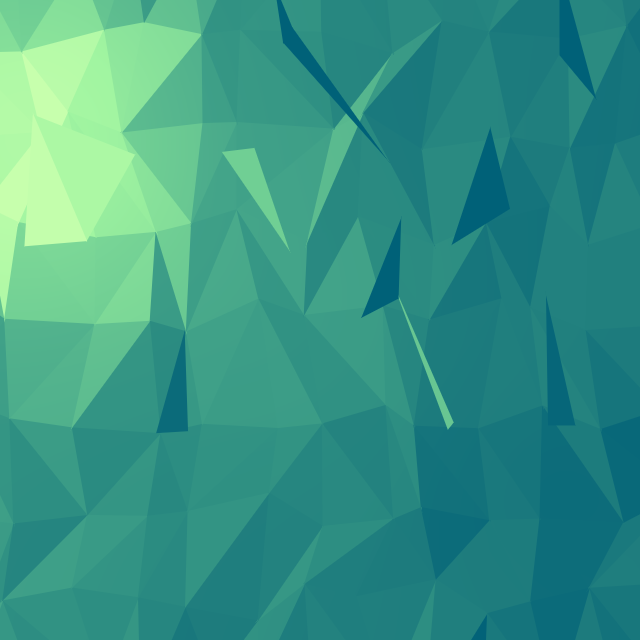
Write a Shadertoy shader that draws this background.

```glsl
const vec2 CELL = vec2(0.0911, 0.1463);      // mean facet size
const vec2 MESH_ORIGIN = vec2(0.039, 0.0625);
const vec2 JITTER = vec2(0.76, 0.46);        // vertex scatter, in cells
const float RELIEF = 0.05;                   // height of the folds
const float CONTRAST = 1.9;                  // strength of facet shading
const float FACET_BLEND = 0.15;              // soft gradient inside a facet
const vec2 LIGHT_DIR = vec2(-0.88, 0.47);
const vec2 GLOW_POS = vec2(0.06, 0.78);
const vec2 GLOW_SIZE = vec2(0.28, 0.29);
const float GLOW_GAIN = 3.6;
const vec2 RIDGE_POS = vec2(0.5, 0.5);
const vec2 HOLLOW_POS = vec2(0.82, 0.24);

const vec3 PALETTE[7] = vec3[7](
    vec3(0.00, 0.38, 0.47), vec3(0.11, 0.48, 0.49), vec3(0.18, 0.56, 0.51),
    vec3(0.27, 0.65, 0.54), vec3(0.44, 0.81, 0.58), vec3(0.63, 0.96, 0.63),
    vec3(0.78, 1.00, 0.68));

float hash(vec2 q) {
    return fract(sin(dot(q, vec2(127.1, 311.7))) * 43758.5453);
}

float cross2(vec2 a, vec2 b) { return a.x * b.y - a.y * b.x; }

// Tone 0 is deep teal, tone 6 is pale lime
vec3 ramp(float tone) {
    tone = clamp(tone, 0.0, 5.999);
    int i = int(tone);
    return mix(PALETTE[i], PALETTE[i + 1], fract(tone));
}

float blob(vec2 p, vec2 center, vec2 size) {
    vec2 d = (p - center) / size;
    return exp(-dot(d, d));
}

// Broad light over the whole canvas
float toneField(vec2 p) {
    return 2.1 - 1.4 * p.x + 0.3 * p.y
        + GLOW_GAIN * blob(p, GLOW_POS, GLOW_SIZE)
        + 0.7 * blob(p, RIDGE_POS, vec2(0.24))
        - 0.4 * blob(p, HOLLOW_POS, vec2(0.16));
}

// Mesh vertex: xy is position, z is height
vec3 meshVertex(vec2 id) {
    vec2 shift = vec2(hash(id), hash(id + 37.3)) - 0.5;
    return vec3(MESH_ORIGIN + (id + shift * JITTER) * CELL,
                RELIEF * hash(id + 71.9));
}

float edgeDistance(vec2 p, vec2 a, vec2 b) {
    return cross2(b - a, p - a) / max(length(b - a), 1e-5);
}

// Smooth triangle, grown by half a pixel to close the seams
float coverage(vec2 p, vec2 a, vec2 b, vec2 c, float pixel) {
    float side = sign(cross2(b - a, c - a));
    float d = min(edgeDistance(p, a, b) * side,
              min(edgeDistance(p, b, c) * side, edgeDistance(p, c, a) * side));
    return clamp(d / pixel + 1.0, 0.0, 1.0);
}

// Facet lit by the slope of its plane
void drawFacet(inout vec3 color, vec2 p, vec3 a, vec3 b, vec3 c, float pixel) {
    vec3 n = cross(b - a, c - a);
    n = normalize(n.z < 0.0 ? -n : n);
    vec2 center = (a.xy + b.xy + c.xy) / 3.0;
    float tone = mix(toneField(center), toneField(p), FACET_BLEND);
    tone += CONTRAST * dot(n.xy, LIGHT_DIR);
    color = mix(color, ramp(tone), coverage(p, a.xy, b.xy, c.xy, pixel));
}

// Accent plane of a fixed tone
void drawFold(inout vec3 color, vec2 p, vec2 a, vec2 b, vec2 c, float tone, float pixel) {
    color = mix(color, ramp(tone), coverage(p, a, b, c, pixel));
}

void mainImage(out vec4 fragColor, in vec2 fragCoord) {
    vec2 p = fragCoord / iResolution.xy;
    float pixel = 1.0 / min(iResolution.x, iResolution.y);
    vec2 cell = floor((p - MESH_ORIGIN) / CELL);
    vec3 color = ramp(toneField(p));

    // Each nearby quad is split along a random diagonal
    for (int j = -1; j <= 1; j++) {
        for (int i = -1; i <= 1; i++) {
            vec2 id = cell + vec2(i, j);
            vec3 a = meshVertex(id);
            vec3 b = meshVertex(id + vec2(1, 0));
            vec3 c = meshVertex(id + vec2(1, 1));
            vec3 d = meshVertex(id + vec2(0, 1));
            bool flip = hash(id + 13.7) > 0.5;
            drawFacet(color, p, a, b, flip ? d : c, pixel);
            drawFacet(color, p, flip ? b : a, c, d, pixel);
        }
    }

    // Bright crest
    drawFold(color, p, vec2(0.052, 0.82), vec2(0.21, 0.758), vec2(0.135, 0.624), 5.3, pixel);
    drawFold(color, p, vec2(0.052, 0.82), vec2(0.135, 0.624), vec2(0.039, 0.616), 5.9, pixel);
    // Lit slivers
    drawFold(color, p, vec2(0.348, 0.762), vec2(0.397, 0.768), vec2(0.45, 0.613), 4.0, pixel);
    drawFold(color, p, vec2(0.624, 0.533), vec2(0.708, 0.34), vec2(0.70, 0.33), 3.8, pixel);
    // Deep shadow folds
    drawFold(color, p, vec2(0.766, 0.798), vec2(0.796, 0.674), vec2(0.707, 0.619), 0.0, pixel);
    drawFold(color, p, vec2(0.626, 0.655), vec2(0.622, 0.534), vec2(0.566, 0.505), 0.0, pixel);
    drawFold(color, p, vec2(0.43, 1.02), vec2(0.456, 0.957), vec2(0.443, 0.934), 0.0, pixel);
    drawFold(color, p, vec2(0.443, 0.934), vec2(0.456, 0.957), vec2(0.595, 0.763), 0.0, pixel);
    drawFold(color, p, vec2(0.854, 0.531), vec2(0.898, 0.336), vec2(0.857, 0.336), 0.2, pixel);
    drawFold(color, p, vec2(0.288, 0.478), vec2(0.293, 0.327), vec2(0.245, 0.324), 0.4, pixel);
    drawFold(color, p, vec2(0.875, 1.05), vec2(0.875, 0.914), vec2(0.93, 0.848), 0.0, pixel);

    fragColor = vec4(color, 1.0);
}
```
